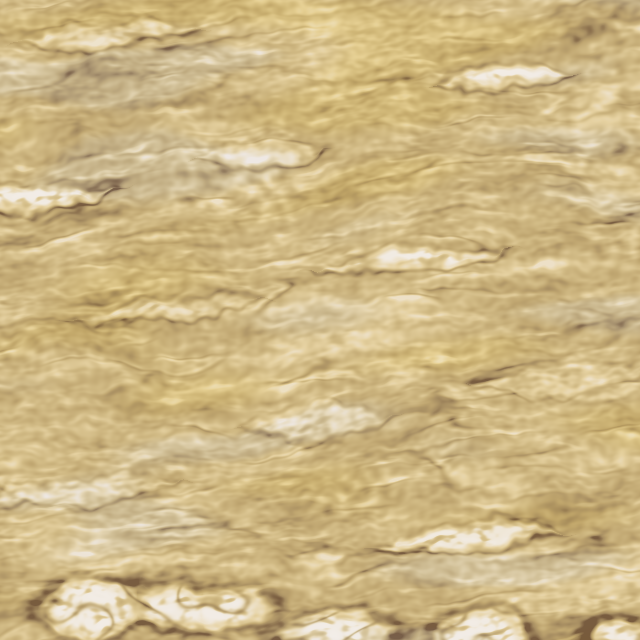
This texture is drawn by a Shadertoy shader. Its source:

```glsl
// Stained fibrous tissue: ochre strands running almost level, built from stretched
// gradient noise and thin ridge lines, then split by pale lens-shaped gaps with dark
// rims, beaded patches and a row of ringed vesicles along the lower edge.

const vec3 BROWN = vec3(0.47, 0.36, 0.25);
const vec3 UMBER = vec3(0.65, 0.55, 0.38);
const vec3 OCHRE = vec3(0.75, 0.65, 0.44);
const vec3 TAN   = vec3(0.82, 0.73, 0.52);
const vec3 CREAM = vec3(0.90, 0.82, 0.63);
const vec3 PALE  = vec3(0.93, 0.88, 0.78);
const vec3 WHITE = vec3(0.95, 0.93, 0.91);
const vec3 GOLD_TINT = vec3(1.0, 0.99, 0.91);
const vec3 GREY_TINT = vec3(1.0, 1.03, 1.14);

const float BASE_TONE = 2.9;     // position on the brown-to-pale ramp
const float FIBRE_TILT = 0.09;   // rise per unit of width
const float FIBRE_WAVE = 0.045;
const int GAP_COUNT = 10;
const int VESICLE_COUNT = 6;

vec2 hash2(ivec2 cell) {
    uvec2 v = uvec2(cell) * 1664525u + 1013904223u;
    v.x += v.y * 1664525u;
    v.y += v.x * 1664525u;
    v ^= v >> 16u;
    v.x += v.y * 1664525u;
    v.y += v.x * 1664525u;
    v ^= v >> 16u;
    return vec2(v >> 8u) / 16777216.0;
}

float cornerSlope(ivec2 cell, vec2 offset) {
    return dot(hash2(cell) * 2.0 - 1.0, offset);
}

// Gradient noise, roughly -0.6 to 0.6
float noise(vec2 p) {
    ivec2 i = ivec2(floor(p));
    vec2 f = fract(p);
    vec2 u = f * f * f * (f * (f * 6.0 - 15.0) + 10.0);
    float low = mix(cornerSlope(i, f), cornerSlope(i + ivec2(1, 0), f - vec2(1, 0)), u.x);
    float high = mix(cornerSlope(i + ivec2(0, 1), f - vec2(0, 1)),
                     cornerSlope(i + ivec2(1, 1), f - vec2(1, 1)), u.x);
    return mix(low, high, u.y);
}

vec3 stainRamp(float tone) {
    vec3 c = mix(BROWN, UMBER, clamp(tone, 0.0, 1.0));
    c = mix(c, OCHRE, clamp(tone - 1.0, 0.0, 1.0));
    c = mix(c, TAN, clamp(tone - 2.0, 0.0, 1.0));
    c = mix(c, CREAM, clamp(tone - 3.0, 0.0, 1.0));
    return mix(c, PALE, clamp(tone - 4.0, 0.0, 1.0));
}

float band(float d, float centre, float width) {
    float x = (d - centre) / width;
    return exp(-x * x);
}

void mainImage(out vec4 fragColor, in vec2 fragCoord) {
    vec2 uv = fragCoord / iResolution.y;

    // Fibre coordinates: tilted, gently waved, then slightly frayed
    vec2 p = uv;
    p.y += -FIBRE_TILT * uv.x + FIBRE_WAVE * noise(uv * vec2(2.2, 3.5) + 7.3);
    p.y += 0.016 * noise(uv * vec2(9.0, 12.0) + 31.0);
    p.y += 0.006 * noise(uv * vec2(34.0, 38.0) + 41.0);

    // Layered strands, from broad bands to fine grain
    float broad  = noise(p * vec2(2.5, 9.0) + 3.1);
    float strand = noise(p * vec2(6.0, 31.0) + 11.7);
    float fine   = noise(p * vec2(17.0, 76.0) + 23.9);
    float grain  = noise(p * vec2(60.0, 112.0) + 47.2);
    float tone = BASE_TONE + 1.3 * broad + 1.5 * strand + 1.5 * fine + 1.35 * grain;
    tone += 0.6 * smoothstep(0.2, 0.45, fine);

    // Long thin strand edges: a dark line with a light one beside it
    float edge = noise(p * vec2(4.5, 27.0) + 71.0);
    float edgeMask = smoothstep(-0.15, 0.2, noise(p * vec2(9.0, 21.0) + 77.0));
    tone += edgeMask * (0.65 * band(edge, 0.1, 0.05) - 0.85 * band(edge, 0.0, 0.045));

    // Beaded patches of small rounded grains
    float beadMask = smoothstep(0.12, 0.32, noise(p * vec2(3.5, 8.0) + 61.0));
    tone += beadMask * (0.1 + 2.7 * noise(uv * vec2(42.0, 50.0) + 5.0));

    // Stronger ragged creases, each lit along its upper side
    float crease = noise(p * vec2(5.0, 17.0) + 83.0) + 0.12 * fine;
    float creaseMask = smoothstep(0.08, 0.28, noise(p * vec2(5.0, 11.0) + 97.0));
    tone += creaseMask * (0.9 * band(crease, 0.11, 0.05) - 1.4 * band(crease, 0.0, 0.045));

    // Brown smears, denser towards the lower edge
    float smear = noise(p * vec2(3.0, 11.0) + 131.0) - 0.25 * smoothstep(0.08, 0.26, uv.y);
    tone -= 1.5 * smoothstep(0.0, 0.35, smear);

    // Lens-shaped gaps spread by the golden ratio
    float pale = 0.0, core = 0.0, rim = 0.0;
    vec2 ragged = vec2(0.0, 0.024 * noise(uv * vec2(11.0, 14.0) + 17.0)
                          + 0.014 * noise(uv * vec2(38.0, 45.0) + 29.0));
    for (int i = 0; i < GAP_COUNT; i++) {
        vec2 r = hash2(ivec2(i, 211)), s = hash2(ivec2(i, 307));
        vec2 centre = vec2(fract(0.17 + 0.618 * float(i)), 0.96 - 0.09 * float(i));
        vec2 q = uv - centre - vec2(0.0, 0.04 * (r.x - 0.5)) + ragged;
        q.y -= FIBRE_TILT * q.x;
        float halfLength = mix(0.08, 0.16, r.y), halfHeight = mix(0.013, 0.025, s.x);
        float taper = q.x / halfLength;
        float d = abs(q.y) - halfHeight * (1.0 - taper * taper);
        float strength = mix(0.45, 1.0, s.y);
        pale = max(pale, strength * smoothstep(0.004, -0.004, d));
        core = max(core, smoothstep(0.55, 0.9, strength) * smoothstep(-0.004, -0.011, d));
        rim = max(rim, strength * band(d, 0.006, 0.004) * (q.y < 0.0 ? 1.0 : 0.5));
    }

    // Ringed vesicles of uneven size along the lower edge
    for (int i = 0; i < VESICLE_COUNT; i++) {
        vec2 r = hash2(ivec2(i, 401)), s = hash2(ivec2(i, 503));
        vec2 centre = vec2((float(i) + 0.1 + 0.8 * r.x) / float(VESICLE_COUNT), 0.065 * r.y);
        vec2 radius = vec2(mix(0.03, 0.095, s.x), mix(0.025, 0.05, s.y));
        float d = (length((uv - centre + 0.8 * ragged) / radius) - 1.0) * radius.y;
        pale = max(pale, 0.9 * smoothstep(0.003, -0.005, d));
        core = max(core, smoothstep(-0.006, -0.016, d));
        rim = max(rim, band(d, 0.006, 0.008));
    }

    // Inner membranes cross the vesicles as thin brown curves
    float membrane = band(noise(uv * vec2(13.0, 19.0) + 113.0), 0.0, 0.06)
                   * smoothstep(0.12, 0.08, uv.y);

    // Compose tones, tints and the bright gap cores
    tone = mix(tone, 4.3 + 2.6 * fine + 2.2 * grain, pale);
    tone -= 2.0 * rim * (1.0 - pale) + 2.4 * membrane * pale;
    vec3 colour = stainRamp(tone);
    float hue = noise(p * vec2(2.5, 12.0) + 151.0);
    colour *= mix(vec3(1.0), GOLD_TINT, smoothstep(0.05, 0.4, hue) * (1.0 - pale));
    colour *= mix(vec3(1.0), GREY_TINT, smoothstep(-0.1, -0.32, hue));
    float veil = smoothstep(-0.35, 0.1, grain + fine) * (1.0 - 0.85 * membrane);
    colour = mix(colour, WHITE, 0.9 * core * veil);
    fragColor = vec4(clamp(colour, 0.0, 1.0), 1.0);
}
```
